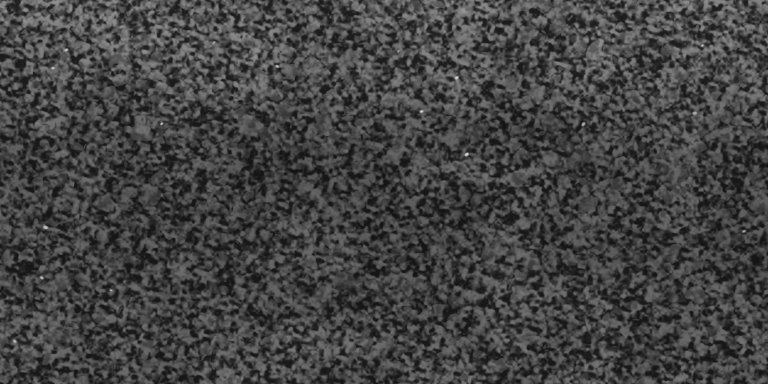
A WebGL 1 fragment shader for this texture:

```glsl
precision highp float;
uniform vec2 u_resolution;

float hash(vec2 cell) {
  vec3 q = fract(vec3(cell.xyx) * vec3(0.1031, 0.1030, 0.0973));
  q += dot(q, q.yzx + 33.33);
  return fract((q.x + q.y) * q.z);
}

vec2 hash2(vec2 cell) {
  return vec2(hash(cell + 17.3), hash(cell + 71.9));
}

float noise(vec2 p) {
  vec2 cell = floor(p);
  vec2 f = fract(p);
  f = f * f * (3.0 - 2.0 * f);
  float low = mix(hash(cell), hash(cell + vec2(1.0, 0.0)), f.x);
  float high = mix(hash(cell + vec2(0.0, 1.0)), hash(cell + 1.0), f.x);
  return mix(low, high, f.y);
}

// Scattered tilted ovals: x is coverage, y is tone, z is height across the stone
vec3 scatter(vec2 p, float freq, float presence, vec2 radii, float edge) {
  vec2 q = p * freq;
  vec2 home = floor(q);
  vec3 found = vec3(0.0);
  for (int j = -1; j <= 1; j++) {
    for (int i = -1; i <= 1; i++) {
      vec2 cell = home + vec2(float(i), float(j));
      vec2 d = q - cell - 0.15 - 0.7 * hash2(cell);
      float angle = 1.8 * (hash(cell + 5.7) - 0.35);
      float c = cos(angle);
      float s = sin(angle);
      d = vec2(c * d.x + s * d.y, c * d.y - s * d.x) * vec2(0.85, 1.2);
      float radius = mix(radii.x, radii.y, hash(cell + 41.1));
      float gap = length(d) - radius;
      float cover = 1.0 - smoothstep(-edge * freq, edge * freq, gap);
      cover *= step(hash(cell + 93.7), presence);
      if (cover > found.x) found = vec3(cover, hash(cell + 29.3), d.y / radius);
    }
  }
  return found;
}

// Fine grit between the stones
float grit(vec2 p) {
  vec2 q = mat2(0.95, 0.3, -0.3, 0.95) * p * vec2(0.9, 1.08);
  float n = 0.65 * noise(q * 92.0) + 0.35 * noise(p * 157.0 + 31.0);
  return smoothstep(0.2, 0.85, n);
}

// Soft light falling from the top edge
float daylight(float y) {
  return 0.92 + 0.34 * smoothstep(0.55, 1.0, y) + 0.07 * smoothstep(0.4, 0.0, y);
}

void main() {
  vec2 p = gl_FragCoord.xy / u_resolution.y;
  vec2 warp = vec2(noise(p * 75.0 + 7.0), noise(p * 75.0 + 53.0)) - 0.5;
  vec2 rough = p + warp * 0.012;

  // Dark binder with grey grit
  float grain = grit(p + warp * 0.004);
  float shade = 0.095 + 0.33 * grain;

  // Three sizes of stone, from small chips to large pebbles
  float freq = 56.0;
  for (int layer = 0; layer < 3; layer++) {
    float size = float(layer);
    vec3 stone = scatter(rough + size * 3.7, freq, 0.3 - 0.09 * size, vec2(0.2, 0.48), 0.003);
    float tone = 0.28 + 0.11 * stone.y + 0.025 * stone.z + 0.13 * (grain - 0.45);
    shade = mix(shade, tone, 0.8 * stone.x);
    freq *= 0.58;
  }

  // Broad uneven patches and light
  shade *= 0.9 + 0.2 * noise(p * 9.0);
  shade *= daylight(p.y);

  // Rare bright chips
  vec3 glint = scatter(p + 11.0, 13.0, 0.03, vec2(0.03, 0.07), 0.003);
  shade = mix(shade, 0.6 + 0.25 * glint.y, glint.x);

  gl_FragColor = vec4(vec3(shade), 1.0);
}
```
